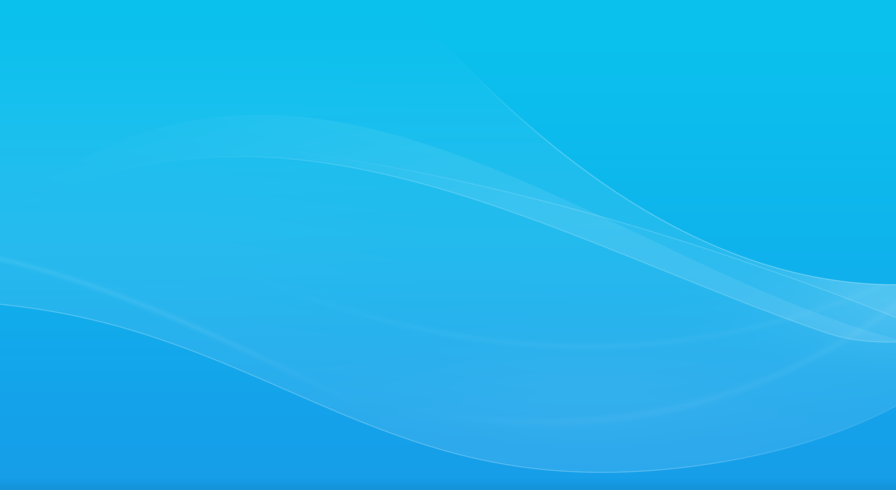
This background is drawn by a Shadertoy shader. Its source:

```glsl
// Cubic through four heights at x = 0, 1/3, 2/3 and 1
float curve(float x, vec4 h) {
    float s = 3.0 * x;
    vec4 weight = vec4(
        -(s - 1.0) * (s - 2.0) * (s - 3.0) / 6.0,
        s * (s - 2.0) * (s - 3.0) / 2.0,
        -s * (s - 1.0) * (s - 3.0) / 2.0,
        s * (s - 1.0) * (s - 2.0) / 6.0);
    return dot(weight, h);
}

// Signed distance, in canvas heights, from a height difference
float toDistance(float d) {
    return d / max(length(vec2(dFdx(d), dFdy(d))) * iResolution.y, 1e-4);
}

float above(float d) {
    float edge = 0.7 / iResolution.y;
    return smoothstep(-edge, edge, d);
}

float hairline(float d) {
    return 1.0 - smoothstep(0.0, 0.001 + 0.8 / iResolution.y, abs(d));
}

float softLine(float d, float width) {
    return exp(-d * d / (width * width));
}

float smoothMax(float a, float b, float k) {
    float h = max(k - abs(a - b), 0.0) / k;
    return max(a, b) + h * h * k * 0.25;
}

void addLight(inout vec3 color, float amount) {
    color = mix(color, vec3(0.9, 0.97, 1.0), clamp(amount, 0.0, 1.0));
}

void mainImage(out vec4 fragColor, in vec2 fragCoord) {
    vec2 uv = fragCoord / iResolution.xy;
    float x = uv.x, y = uv.y;

    // Sky gradient with a dim strip along the bottom
    vec3 color = mix(vec3(0.085, 0.62, 0.915), vec3(0.06, 0.69, 0.925), smoothstep(0.0, 0.55, y));
    color = mix(color, vec3(0.04, 0.755, 0.93), smoothstep(0.3, 1.0, y));
    color *= 1.0 - 0.07 * (1.0 - smoothstep(0.0, 0.03, y));

    // Wave edges
    float ripple = 0.016 * sin(9.4248 * x);
    float lowerEdge = toDistance(y - ripple - curve(x, vec4(0.379, 0.193, 0.036, 0.171)));
    float upperEdge = toDistance(y - 0.419 - 1.934 * (1.0 - x) * (1.0 - x));
    float ribbonTop = toDistance(y - curve(x, vec4(0.56, 0.762, 0.562, 0.308)));
    float ribbonLow = curve(x, vec4(0.548, 0.674, 0.502, 0.276));
    float ribbonBase = toDistance(y - smoothMax(ribbonLow, 0.302, 0.02));
    float thread = toDistance(y - curve(x, vec4(0.726, 0.69, 0.56, 0.352)));
    float leftFold = toDistance(y - curve(x, vec4(0.471, 0.233, -0.048, -0.143)));
    float innerArc = toDistance(y - curve(x, vec4(0.714, 0.40, 0.293, 0.429)));
    float outerArc = toDistance(y - curve(x, vec4(0.405, 0.214, 0.143, 0.376)));

    // Broad translucent sheet, vanishing toward the top
    float sheet = above(lowerEdge) * above(-upperEdge);
    float sheetFade = 1.0 - smoothstep(0.45, 1.0, y);
    addLight(color, sheet * (0.075 * sheetFade + 0.025 * (1.0 - smoothstep(0.75, 0.98, y))));
    float foldSide = above(leftFold) * (1.0 - smoothstep(0.2, 0.5, x));
    addLight(color, sheet * 0.012 * foldSide * sheetFade);

    // Glow low in the sheet and pale haze at the right
    vec2 glow = (uv - vec2(0.66, 0.19)) / vec2(0.24, 0.12);
    addLight(color, sheet * 0.05 * exp(-dot(glow, glow)));
    vec2 haze = (uv - vec2(1.02, 0.37)) / vec2(0.14, 0.10);
    addLight(color, sheet * 0.13 * exp(-dot(haze, haze)));

    // Crossing ribbon
    float ribbon = above(ribbonBase) * above(-ribbonTop);
    float ribbonFade = 0.01 + 0.08 * smoothstep(0.02, 0.6, x);
    addLight(color, ribbon * ribbonFade * smoothstep(0.0, 0.15, x));
    float ribbonFold = above(ribbonBase) * above(-thread) * above(-upperEdge);
    addLight(color, ribbonFold * 0.045 * smoothstep(0.28, 0.7, x));
    addLight(color, sheet * above(thread) * 0.12 * smoothstep(0.78, 0.98, x));

    // Fine highlights along the edges
    addLight(color, hairline(upperEdge) * 0.26 * smoothstep(0.49, 0.65, x));
    addLight(color, hairline(lowerEdge) * 0.22 * (1.0 - 0.6 * smoothstep(0.7, 1.0, x)));
    addLight(color, hairline(ribbonBase) * 0.18 * smoothstep(0.12, 0.5, x));
    addLight(color, hairline(thread) * 0.15 * smoothstep(0.28, 0.65, x));

    // Soft folds
    float foldFade = 1.0 - smoothstep(0.2, 0.43, x);
    addLight(color, softLine(leftFold, 0.006) * 0.08 * foldFade);
    addLight(color, sheet * softLine(innerArc, 0.006) * 0.04 * smoothstep(0.22, 0.55, x));
    addLight(color, sheet * softLine(outerArc, 0.008) * 0.05 * smoothstep(0.42, 0.7, x));

    fragColor = vec4(color, 1.0);
}
```
